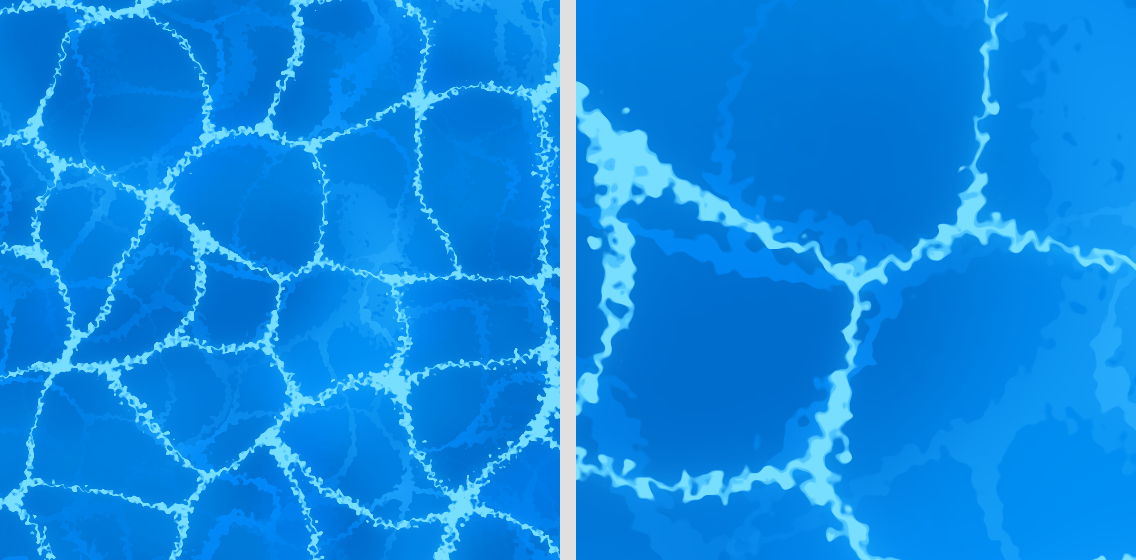
Left, the full canvas; right, a detail of the centre.
Reproduce this texture procedurally as a Shadertoy shader.

```glsl
// Sunlit pool water: a bright caustic net over fainter, deeper nets on blue.
// Each net is a warped Voronoi diagram with rounded cells, so its joints swell;
// a fine noise displacement breaks the strands into ragged flakes.

vec2 hash2(vec2 p) {
    vec3 q = fract(vec3(p.xyx) * vec3(0.1031, 0.1030, 0.0973));
    q += dot(q, q.yzx + 33.33);
    return fract((q.xx + q.yz) * q.zy);
}

float cornerSlope(vec2 cell, vec2 corner, vec2 f) {
    float angle = 6.2832 * hash2(cell + corner + 57.0).x;
    return dot(vec2(cos(angle), sin(angle)), f - corner);
}

// Gradient noise, roughly -0.6 to 0.6
float gradientNoise(vec2 p) {
    vec2 i = floor(p), f = p - i;
    vec2 u = f * f * f * (f * (f * 6.0 - 15.0) + 10.0);
    float low = mix(cornerSlope(i, vec2(0, 0), f), cornerSlope(i, vec2(1, 0), f), u.x);
    float high = mix(cornerSlope(i, vec2(0, 1), f), cornerSlope(i, vec2(1, 1), f), u.x);
    return mix(low, high, u.y);
}

vec2 noise2(vec2 p) {
    return vec2(gradientNoise(p), gradientNoise(p + vec2(41.7, 83.2)));
}

vec2 seedOffset(vec2 cell) {
    return 0.1 + 0.8 * hash2(cell + 20.0);
}

// Smoothed distance to the Voronoi borders, in cell units
float netDistance(vec2 p) {
    vec2 cell = floor(p), f = p - cell;
    vec2 nearest = vec2(0.0);
    float best = 9.0;
    for (int y = -1; y <= 1; y++)
    for (int x = -1; x <= 1; x++) {
        vec2 g = vec2(x, y);
        vec2 r = g + seedOffset(cell + g) - f;
        if (dot(r, r) < best) {
            best = dot(r, r);
            nearest = r;
        }
    }
    float sum = 0.0;
    for (int y = -2; y <= 2; y++)
    for (int x = -2; x <= 2; x++) {
        vec2 g = vec2(x, y);
        vec2 r = g + seedOffset(cell + g) - f;
        vec2 across = r - nearest;
        if (dot(across, across) > 0.0001)
            sum += exp(-21.0 * dot(0.5 * (r + nearest), normalize(across)));
    }
    return -log(sum) / 21.0;
}

float strand(float d, float halfWidth) {
    return 1.0 - smoothstep(halfWidth - 0.006, halfWidth + 0.006, d);
}

void mainImage(out vec4 fragColor, in vec2 fragCoord) {
    vec2 uv = fragCoord / iResolution.y;
    vec2 flakes = 0.017 * noise2(uv * 92.0) + 0.004 * noise2(uv * 170.0);
    vec2 ragged = uv + flakes;

    // Water body: soft dark pools, saturated blue blobs and a few lit patches
    float depth = gradientNoise(uv * 3.6 + 4.0) + 0.5 * gradientNoise(ragged * 7.0 + 9.0);
    float blob = smoothstep(0.1, 0.5, gradientNoise(ragged * 4.6 + 31.0));
    float lit = smoothstep(0.0, 0.55, gradientNoise(uv * 3.0 + 15.5));
    vec3 color = mix(vec3(0.0, 0.425, 0.80), vec3(0.0, 0.495, 0.87), smoothstep(-0.45, 0.45, depth));
    color = mix(color, vec3(0.0, 0.50, 0.95), 0.6 * blob);
    color = mix(color, vec3(0.0, 0.60, 1.0), 0.6 * lit);

    // Two deep nets, strongly bent and fading in and out
    for (int i = 0; i < 2; i++) {
        float layer = float(i);
        vec2 shift = vec2(7.3, 3.9) * (layer + 1.0);
        vec2 bent = ragged + 0.17 * noise2(uv * 5.2 + shift);
        float d = netDistance(bent * (4.0 - 0.5 * layer) + shift);
        float fade = smoothstep(-0.3, 0.35, gradientNoise(uv * 4.5 + shift * 2.0));
        float width = 0.016 + 0.016 * fade;
        vec3 tint = mix(vec3(0.0, 0.55, 0.99), vec3(0.20, 0.71, 1.0), lit);
        color = mix(color, tint, strand(d, width) * (0.2 + 0.65 * fade) * (1.0 - 0.45 * layer));
    }

    // Surface net: soft halo, pale rim, near-white cyan core
    vec2 bend = 0.10 * noise2(uv * 3.6 + 2.0) + 0.03 * noise2(uv * 8.0);
    float halo = netDistance((uv + bend) * 4.6 + 1.5);
    float d = netDistance((ragged + bend) * 4.6 + 1.5);
    float width = 0.018 + 0.014 * gradientNoise(uv * 5.0 + 60.0);
    float fleck = gradientNoise(uv * 95.0 + 12.0);
    color = mix(color, vec3(0.09, 0.65, 0.99), (0.38 + 0.4 * lit) * exp(-max(halo, 0.0) / 0.042));
    color = mix(color, vec3(0.30, 0.77, 1.0), strand(d + 0.02 * fleck, width));
    color = mix(color, vec3(0.47, 0.87, 1.0), strand(d + 0.05 * fleck, width - 0.010));

    fragColor = vec4(color, 1.0);
}
```
